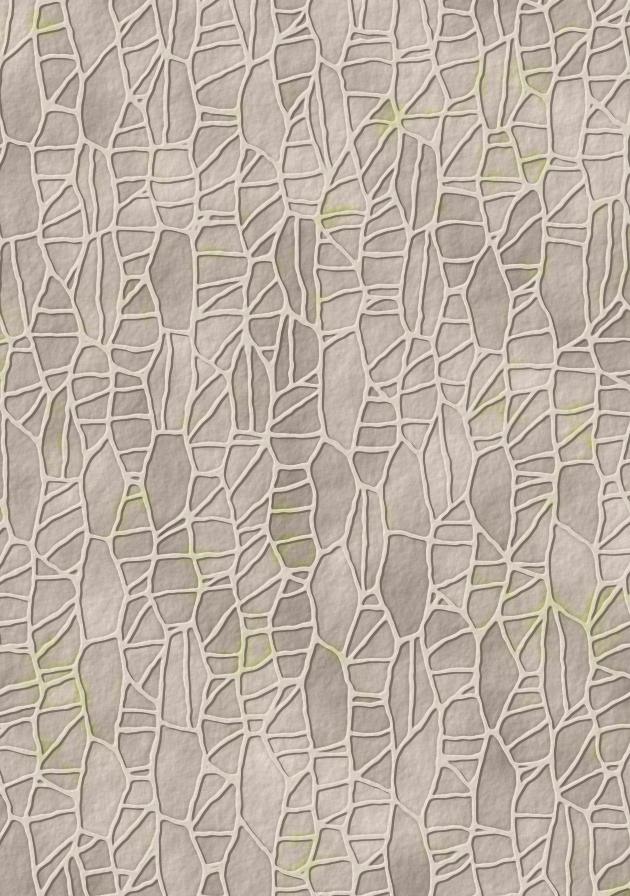
Write a WebGL 2 fragment shader that draws this texture.

```glsl
#version 300 es
precision highp float;
// Embossed stone: tall, column-aligned Voronoi cells, many cut by rungs,
// outlined by pale raised veins. Veins and grain are lit from the upper left,
// over mottled grey-beige rock with faint moss beside the veins.
uniform vec2 u_resolution;
out vec4 fragColor;

float hash(vec2 p) {
  return fract(sin(dot(p, vec2(127.1, 311.7))) * 43758.55);
}

float noise(vec2 p) {
  vec2 i = floor(p), f = fract(p);
  f = f * f * (3.0 - 2.0 * f);
  return mix(mix(hash(i), hash(i + vec2(1, 0)), f.x),
             mix(hash(i + vec2(0, 1)), hash(i + vec2(1, 1)), f.x), f.y);
}

float fbm(vec2 p) {
  float sum = 0.0, amp = 0.5;
  for (int i = 0; i < 4; i++) {
    sum += amp * noise(p);
    p = mat2(1.6, 1.2, -1.2, 1.6) * p + 7.3;
    amp *= 0.5;
  }
  return sum;
}

float smoothMin(float a, float b, float k) {
  float h = max(k - abs(a - b), 0.0) / k;
  return min(a, b) - h * h * k * 0.25;
}

// Seed of a grid cell; every other column is shifted by half a cell
vec2 seed(vec2 id) {
  float parity = mod(id.x, 2.0);
  return id + vec2(0.2 + 0.6 * hash(id), 0.5 * parity + 0.55 * hash(id + 41.7));
}

// Distance to the nearest vein (x) and a random value for the cell (y)
vec2 veins(vec2 p) {
  vec2 scale = vec2(16.0, 6.6);
  p += 0.009 * (vec2(noise(p * 22.0), noise(p * 22.0 + 31.0)) - 0.5);
  p += 0.003 * (vec2(noise(p * 75.0), noise(p * 75.0 + 17.0)) - 0.5);
  vec2 q = p * scale, base = floor(q), home = base, toHome = vec2(9.0);
  for (int y = -2; y <= 1; y++)
    for (int x = -1; x <= 1; x++) {
      vec2 id = base + vec2(x, y), r = seed(id) - q;
      if (dot(r, r) < dot(toHome, toHome)) { toHome = r; home = id; }
    }

  // Cell walls, measured in canvas units
  float d = 1.0;
  for (int y = -2; y <= 2; y++)
    for (int x = -2; x <= 2; x++) {
      vec2 r = seed(home + vec2(x, y)) - q, across = r - toHome;
      if (x != 0 || y != 0)
        d = smoothMin(d, dot(0.5 * (r + toHome), across) / length(across * scale), 0.007);
    }

  // Rungs in ladder cells, a lengthwise split in some others
  float kind = hash(home + 5.3);
  vec2 local = -toHome / scale;
  if (kind < mix(0.35, 0.88, mod(home.x, 2.0))) {
    for (int k = -3; k <= 3; k++) {
      vec2 key = home * 9.1 + float(k);
      float tilt = 1.5 * pow(2.0 * hash(key) - 1.0, 3.0);
      float level = 0.048 * (float(k) + 0.5 * hash(key + 3.1));
      float bow = 6.0 * (hash(key + 8.2) - 0.5) * local.x * local.x;
      float rung = abs(local.y - level - tilt * local.x - bow) / sqrt(1.0 + tilt * tilt);
      d = smoothMin(d, rung, 0.005);
    }
  } else if (kind > 0.78) {
    float lean = 0.3 * (hash(home + 2.9) - 0.5);
    d = smoothMin(d, abs(local.x - lean * local.y), 0.005);
  }
  return vec2(d, hash(home + 12.6));
}

float ridge(float d, float width, float soft) {
  return 1.0 - smoothstep(width - soft, width + soft, d);
}

void main() {
  vec2 p = gl_FragCoord.xy / u_resolution.x;
  float soft = max(0.0011, 0.6 / u_resolution.x);
  vec2 toLight = vec2(-0.8, 0.6);

  vec2 cell = veins(p);
  float width = 0.0027 + 0.0012 * noise(p * 30.0);
  float vein = ridge(cell.x, width, soft);
  float lightward = ridge(veins(p + toLight * 0.0042).x, width, soft);
  float shadow = max(lightward - vein, 0.0);
  float lit = max(vein - lightward, 0.0);

  // Rock: broad mottling, cell tone, and relief at two sizes
  vec2 coarse = p * vec2(42.0, 34.0), fine = p * 150.0;
  float relief = fbm(coarse) - fbm(coarse + toLight * 0.16);
  float grain = fbm(fine) - fbm(fine + toLight * 0.4);
  float tone = 0.715 + 0.09 * (cell.y - 0.5) + 0.24 * (fbm(p * 9.0) - 0.47);
  tone += 0.32 * relief + 0.14 * grain;
  tone -= 0.07 * (1.0 - smoothstep(0.002, 0.011, cell.x));
  vec3 color = tone + vec3(0.025, -0.025, -0.065);

  // Moss gathers in patches along the vein edges
  float moss = smoothstep(0.58, 0.76, fbm(p * 13.0 + 50.0));
  moss *= 1.0 - smoothstep(0.003, 0.02, cell.x);
  color = mix(color, color * vec3(0.98, 1.03, 0.8), moss);

  // Raised veins and the shadow they cast
  vec3 veinColor = vec3(0.845, 0.805, 0.76) + 0.12 * grain + 0.06 * lit;
  veinColor *= mix(vec3(1.0), vec3(0.97, 1.0, 0.88), moss);
  color = mix(color, veinColor, vein);
  color = mix(color, vec3(0.42, 0.38, 0.34), 0.8 * shadow);
  fragColor = vec4(clamp(color, 0.0, 1.0), 1.0);
}
```
